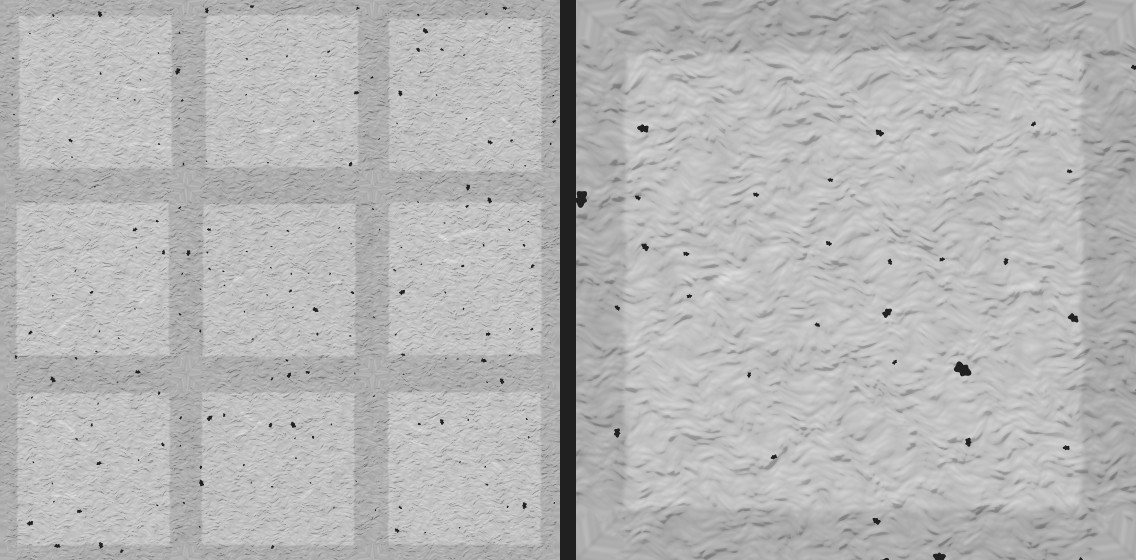
Left, the full canvas; right, a detail of the centre.
Give the GLSL for this texture, as a WebGL 1 fragment shader.

```glsl
precision highp float;
uniform vec2 u_resolution;

vec2 hash2(vec2 c) {
  vec3 q = fract(c.xyx * vec3(0.1031, 0.1030, 0.0973));
  q += dot(q, q.yzx + 33.33);
  return fract((q.xx + q.yz) * q.zy);
}

// Distance to the nearest scattered cell point
float cells(vec2 p) {
  vec2 base = floor(p);
  float nearest = 4.0;
  for (int j = -1; j <= 1; j++) {
    for (int i = -1; i <= 1; i++) {
      vec2 c = base + vec2(float(i), float(j));
      nearest = min(nearest, length(c + hash2(c + 17.0) - p));
    }
  }
  return nearest;
}

// Flattened chips of stone at two scales
float stoneHeight(vec2 p) {
  p += 0.003 * sin(p.yx * vec2(117.0, 93.0) + 2.0 * sin(p * 61.0));
  p += 0.0012 * sin(p.yx * vec2(391.0, 313.0));
  return -cells(p * vec2(72.0, 125.0)) - 0.5 * cells(p * vec2(155.0, 245.0) + 40.0);
}

// Faint pale scratches inside one tile
float scratches(vec2 f, vec2 id) {
  float sum = 0.0;
  for (int i = 0; i < 3; i++) {
    vec2 r = hash2(id * 7.0 + float(i) * 13.0 + 3.0);
    vec2 s = hash2(id * 5.0 + float(i) * 29.0 + 8.0);
    float a = (s.x - 0.5) * 1.5;
    vec2 q = f - 0.2 - 0.6 * r;
    q = vec2(cos(a) * q.x + sin(a) * q.y, cos(a) * q.y - sin(a) * q.x);
    q.y += 0.008 * sin(q.x * 25.0 + s.y * 6.0);
    float along = 1.0 - smoothstep(0.04, 0.08 + 0.12 * s.y, abs(q.x));
    sum += along * (1.0 - smoothstep(0.003, 0.014, abs(q.y)));
  }
  return sum;
}

// Dark irregular pits, at most one per cell
float pits(vec2 p, float pixel) {
  vec2 g = p * 26.0;
  vec2 id = floor(g);
  vec2 r = hash2(id + 71.0);
  vec2 q = fract(g) - 0.25 - 0.5 * hash2(id + 131.0);
  float radius = 0.032 + 0.085 * pow(r.y, 4.0);
  float angle = atan(q.y, q.x);
  radius *= 1.0 + 0.25 * sin(angle * 2.0 + r.x * 40.0) + 0.15 * sin(angle * 5.0 + r.y * 30.0);
  float edge = 26.0 * pixel * 0.7;
  return step(r.x, 0.3) * (1.0 - smoothstep(-edge, edge, length(q) - radius));
}

void main() {
  vec2 p = gl_FragCoord.xy / u_resolution;
  float pixel = 1.0 / min(u_resolution.x, u_resolution.y);
  vec2 id = floor(p * 3.0);
  vec2 f = fract(p * 3.0);

  // Pale square within a darker band
  vec2 offset = (hash2(id + 5.0) - 0.5) * 0.026;
  vec2 box = abs(f - 0.5 - offset + 0.003 * sin(f.yx * 37.0 + id * 4.0)) - 0.408;
  float square = 1.0 - smoothstep(-0.007, 0.007, max(box.x, box.y));
  float tone = mix(0.672, 0.752, square) + 0.012 * (hash2(id + 9.0).x - 0.5);

  // Rough relief lit from above
  float height = stoneHeight(p);
  float relief = height - stoneHeight(p + vec2(-0.0006, 0.0019));
  float patches = cells(p * vec2(38.0, 55.0) + 9.0);
  tone += 0.085 * relief + 0.05 * (height + 0.72);
  tone -= 0.12 * smoothstep(0.14, 0.42, -relief) * smoothstep(0.2, 0.6, patches);

  // Mottling and scratches
  float cloud = sin(p.x * 23.0 + 2.0 * sin(p.y * 17.0)) * sin(p.y * 29.0 + 2.0 * sin(p.x * 13.0));
  tone += 0.008 * cloud + 0.04 * (0.45 - patches);
  tone += 0.06 * scratches(f, id) * smoothstep(0.75, 0.3, patches);
  tone = mix(tone, 0.13, pits(p, pixel));

  // Smooth mitred smears where four tiles meet
  vec2 q = fract(p * 3.0 + 0.5) - 0.5;
  vec2 d = abs(q);
  float near = min(d.x, d.y);
  float far = max(d.x, d.y);
  float quadrant = dot(step(0.0, q), vec2(2.1, 3.7)) + dot(floor(p * 3.0 + 0.5), vec2(1.3, 2.9));
  float lane = near + 0.15 * far;
  float streak = sin(lane * 170.0 + quadrant) + 0.7 * sin(lane * 391.0 + quadrant * 2.3);
  float reach = 0.078 + 0.012 * sin(near * 160.0 + quadrant);
  float smear = 1.0 - smoothstep(reach - 0.008, reach + 0.008, far);
  float smearTone = 0.69 + 0.02 * streak - 0.03 * smoothstep(0.01, 0.0, abs(d.x - d.y));
  tone = mix(tone, smearTone, smear);

  // Stretched streaks along the outer sides
  float side = 0.5 - abs(p.x - 0.5);
  float rim = 1.0 - smoothstep(0.007, 0.011, side + 0.003 * sin(p.y * 210.0));
  rim *= smoothstep(-0.2, 0.2, sin(p.y * 19.0 + 1.0));
  tone = mix(tone, 0.68 + 0.025 * sin(p.y * 330.0 + 3.0 * sin(p.y * 71.0)), rim);

  gl_FragColor = vec4(vec3(clamp(tone, 0.0, 1.0)), 1.0);
}
```
